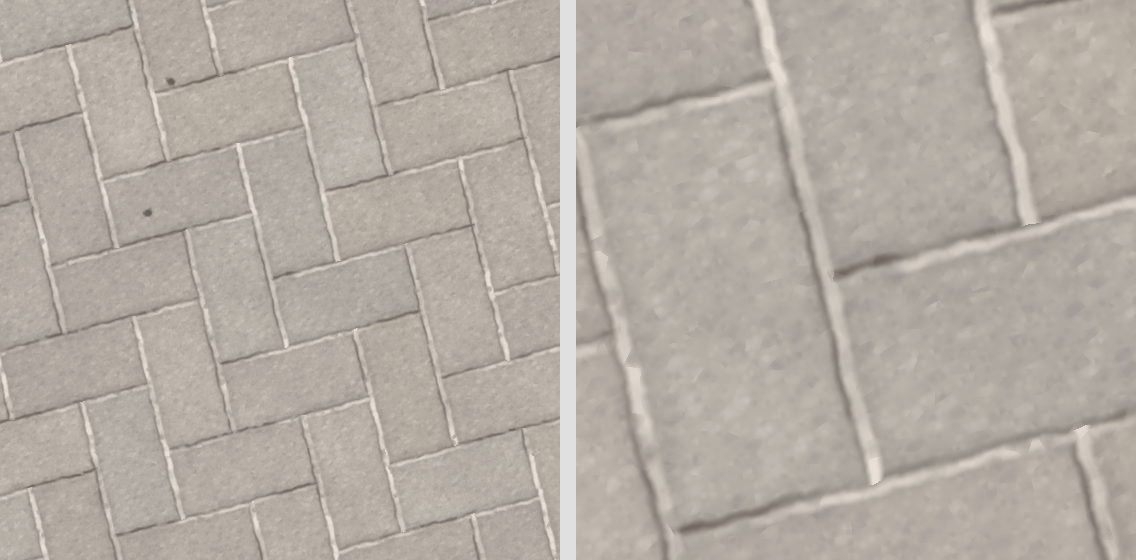
Left: the whole. Right: its middle third, enlarged.
Give the GLSL for this texture, as a Shadertoy shader.

```glsl
// Tilted herringbone paving of worn beige-grey bricks with sandy joints.

const vec3 STONE_DARK  = vec3(0.67, 0.64, 0.61);
const vec3 STONE       = vec3(0.715, 0.685, 0.647);
const vec3 STONE_LIGHT = vec3(0.77, 0.74, 0.705);
const vec3 SAND        = vec3(0.91, 0.88, 0.84);
const vec3 SHADOW      = vec3(0.42, 0.39, 0.36);

// Paving axes: one brick width across and one brick width down.
const vec2 AXIS_ACROSS = vec2(0.1220, 0.0326);
const vec2 AXIS_DOWN   = vec2(0.0292, -0.1211);
const vec2 ORIGIN      = vec2(0.4245, 0.7435);

float hash(vec2 p) {
    vec3 q = fract(vec3(p.xyx) * vec3(0.1031, 0.1030, 0.0973));
    q += dot(q, q.yzx + 33.33);
    return fract((q.x + q.y) * q.z);
}

// Layered sines, roughly -1 to 1.
float waves(vec2 p) {
    float sum = 0.0, amp = 0.5;
    for (int i = 0; i < 4; i++) {
        sum += amp * sin(p.x + 1.7 * sin(p.y + float(i)));
        p = mat2(1.2, 1.5, -1.5, 1.2) * p + 2.3;
        amp *= 0.6;
    }
    return sum;
}

// Cellular noise: distance to the nearest point, and that point's random tone.
vec2 cellular(vec2 p) {
    vec2 base = floor(p), best = vec2(9.0, 0.0);
    for (int y = -1; y <= 1; y++)
    for (int x = -1; x <= 1; x++) {
        vec2 cell = base + vec2(x, y);
        vec2 point = cell + vec2(hash(cell), hash(cell + 57.3));
        float d = distance(p, point);
        if (d < best.x) best = vec2(d, hash(cell + 113.7));
    }
    return best;
}

// Light and dark flecks, about -0.5 to 0.5.
float flecks(vec2 p) {
    vec2 c = cellular(p);
    return (c.y - 0.5) * smoothstep(0.7, 0.1, c.x);
}

// Herringbone lookup: xy is the brick corner, z is 1 for an upright brick.
vec3 herringbone(vec2 q) {
    vec2 cell = floor(q);
    float k = mod(cell.x + cell.y, 4.0);
    float upright = k < 1.5 ? 1.0 : 0.0;
    if (mod(k, 2.0) > 0.5) cell -= vec2(1.0 - upright, upright);
    return vec3(cell, upright);
}

// Soft stripe around a centre offset.
float stripe(float x, float centre, float halfWidth, float soft) {
    return 1.0 - smoothstep(halfWidth - soft, halfWidth + soft, abs(x - centre));
}

vec3 stoneColor(vec2 p, vec2 brick) {
    float tone = 0.65 * (hash(brick + 7.1) - 0.62);
    tone += 0.30 * waves(p * 15.0 + 9.0 * hash(brick));
    tone += 0.12 * waves(p * 60.0);
    tone += 1.4 * flecks(mat2(0.8, -0.5, 0.5, 0.8) * p * vec2(75.0, 120.0));
    tone += 0.9 * flecks(p * 190.0 + 31.0);
    vec3 color = tone < 0.0 ? mix(STONE, STONE_DARK, min(-tone * 1.3, 1.6))
                            : mix(STONE, STONE_LIGHT, min(tone * 1.2, 1.5));
    float warmth = hash(brick + 41.0) - 0.5;
    return color + warmth * vec3(0.006, 0.0, -0.007);
}

// Rare dark pits scattered in a coarse grid.
float pits(vec2 p, float soft) {
    vec2 cell = floor(p * 9.0);
    vec2 centre = cell + 0.25 + 0.5 * vec2(hash(cell + 3.0), hash(cell + 19.0));
    float d = distance(p * 9.0, centre) + 0.025 * waves(p * 150.0);
    return step(0.95, hash(cell + 71.0)) * (1.0 - smoothstep(0.03, 0.085 + soft, d));
}

void mainImage(out vec4 fragColor, in vec2 fragCoord) {
    vec2 p = fragCoord / iResolution.y;
    float pixel = 1.0 / iResolution.y;
    float soft = max(8.0 * pixel, 0.022);

    // Paving space, with crumbled edges.
    vec2 q = inverse(mat2(AXIS_ACROSS, AXIS_DOWN)) * (p - ORIGIN);
    q += 0.015 * vec2(waves(p * 75.0), waves(p.yx * 75.0 + 4.0));
    vec3 brick = herringbone(q);
    vec2 size = brick.z > 0.5 ? vec2(1.0, 2.0) : vec2(2.0, 1.0);
    vec2 local = q - brick.xy;

    // Signed offset from the nearest joint on each axis.
    vec2 offset = mix(local, local - size, step(0.5 * size, local));
    vec3 color = stoneColor(p, brick.xy);

    // Dirt gathered beside the joints.
    float edge = min(abs(offset.x), abs(offset.y));
    color *= 1.0 - 0.07 * smoothstep(0.16, 0.02, edge);

    // Joint wear: sand fill and open shadow trade places along the seams.
    float wear = smoothstep(-0.5, 0.5, waves(q * 2.3));
    float crumbs = clamp(0.85 + 1.5 * flecks(p * 80.0 + 5.0), 0.0, 1.0);
    float gaps = clamp(0.85 + 1.5 * flecks(p * 65.0 + 47.0), 0.0, 1.0);
    float shadowX = stripe(offset.x, -0.048, 0.018, soft) * (0.75 - 0.5 * wear);
    float shadowY = stripe(offset.y, -0.012, 0.020, soft) * (0.95 - 0.6 * wear);
    float sandX = stripe(offset.x, 0.0, 0.034, soft) * (0.5 + 0.5 * wear);
    float sandY = stripe(offset.y, 0.036, 0.024, soft) * (0.15 + 0.6 * wear);

    color = mix(color, SHADOW, max(shadowX, shadowY) * gaps);
    color = mix(color, SAND, max(sandX, sandY) * crumbs);
    color = mix(color, SHADOW * 0.85, 0.85 * pits(p, 9.0 * pixel));
    fragColor = vec4(color, 1.0);
}
```
